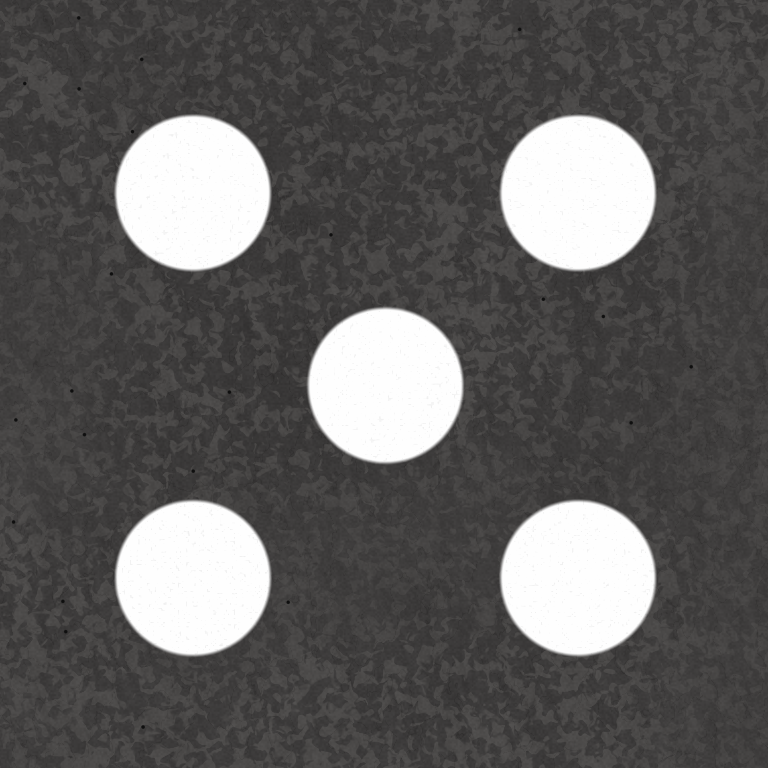
This pattern is drawn by a WebGL 1 fragment shader. Its source:

```glsl
precision highp float;

// Five soft white discs in a quincunx on dark, mottled stone.
// Mirror symmetry gives the discs; thresholded value noise gives the
// mottling, and sparse jittered cells give the small dark pits.

uniform vec2 u_resolution;

const vec3 STONE_DARK = vec3(0.232, 0.226, 0.225);
const vec3 STONE_LIGHT = vec3(0.298, 0.291, 0.287);
const vec3 PIT_COLOR = vec3(0.06);
const vec3 DISC_COLOR = vec3(0.995);

const vec2 LAYOUT_CENTER = vec2(0.502, 0.498);
const float DISC_SPACING = 0.2507;
const float DISC_RADIUS = 0.1008;
const float EDGE_SOFTNESS = 0.0032;

float hash(vec2 p) {
  return fract(sin(dot(p, vec2(127.1, 311.7))) * 43758.5453);
}

float valueNoise(vec2 p) {
  vec2 cell = floor(p);
  vec2 f = fract(p);
  f = f * f * (3.0 - 2.0 * f);
  float low = mix(hash(cell), hash(cell + vec2(1.0, 0.0)), f.x);
  float high = mix(hash(cell + vec2(0.0, 1.0)), hash(cell + 1.0), f.x);
  return mix(low, high, f.y);
}

vec2 rotate(vec2 p, float angle) {
  float c = cos(angle);
  float s = sin(angle);
  return vec2(c * p.x - s * p.y, s * p.x + c * p.y);
}

// Octaves are turned against each other to hide the noise grid.
float fbm(vec2 p) {
  float sum = 0.0;
  float weight = 0.5;
  for (int i = 0; i < 4; i++) {
    sum += weight * valueNoise(p);
    p = rotate(p, 0.65) * 2.03 + 17.3;
    weight *= 0.5;
  }
  return sum / 0.9375;
}

// Signed distance to the center disc and its four diagonal neighbours.
float quincunxDistance(vec2 p, float spacing, float radius) {
  vec2 q = abs(p);
  return min(length(q), length(q - spacing)) - radius;
}

// One rare round pit at a random place inside some cells.
float pitMask(vec2 uv, float cells, float chance, float radius) {
  vec2 p = uv * cells;
  vec2 cell = floor(p);
  vec2 jitter = vec2(hash(cell + 3.7), hash(cell + 9.2));
  float d = length(fract(p) - mix(vec2(0.15), vec2(0.85), jitter)) / cells;
  float present = step(hash(cell + 21.4), chance);
  return present * (1.0 - smoothstep(radius * 0.4, radius, d));
}

vec3 stoneColor(vec2 uv) {
  // Small flakes, bent by a warp so their outlines are irregular
  vec2 warp = vec2(valueNoise(uv * 95.0), valueNoise(uv * 95.0 + 41.0)) - 0.5;
  vec2 flakePos = rotate(uv, 0.5) * 112.0 + warp * 1.4;
  float flakes = 0.7 * valueNoise(flakePos) + 0.3 * valueNoise(flakePos * 2.1 + 8.0);
  float broad = fbm(uv * 5.0 + 2.0);
  float mottle = smoothstep(0.45, 0.62, flakes + 0.2 * (broad - 0.5));

  // Cloudy areas soften the flakes; fine grain and streaks cover all
  float contrast = mix(0.45, 0.95, smoothstep(0.3, 0.65, fbm(uv * 4.0 + 31.0)));
  vec3 color = mix(STONE_DARK, STONE_LIGHT, mix(0.42, mottle, contrast));
  float grain = valueNoise(uv * 390.0) - 0.5;
  float streaks = fbm(rotate(uv, -0.3) * vec2(90.0, 22.0)) - 0.5;
  color += 0.035 * grain + 0.04 * streaks + 0.025 * (broad - 0.5);

  // Thin dark scratches along noise contours
  float contour = abs(fbm(uv * vec2(38.0, 26.0) + 63.0) - 0.5);
  float scratch = 1.0 - smoothstep(0.0, 0.018, contour);
  color -= 0.025 * scratch;
  return mix(color, PIT_COLOR, pitMask(uv, 15.0, 0.16, 0.0032));
}

vec3 discColor(vec2 uv) {
  float speck = smoothstep(0.78, 0.98, valueNoise(uv * 370.0 + 5.0));
  return DISC_COLOR - 0.055 * speck;
}

void main() {
  vec2 uv = gl_FragCoord.xy / u_resolution;
  float d = quincunxDistance(uv - LAYOUT_CENTER, DISC_SPACING, DISC_RADIUS);
  float soft = max(EDGE_SOFTNESS, 0.75 / min(u_resolution.x, u_resolution.y));
  float disc = 1.0 - smoothstep(-soft, soft, d);
  gl_FragColor = vec4(mix(stoneColor(uv), discColor(uv), disc), 1.0);
}
```
